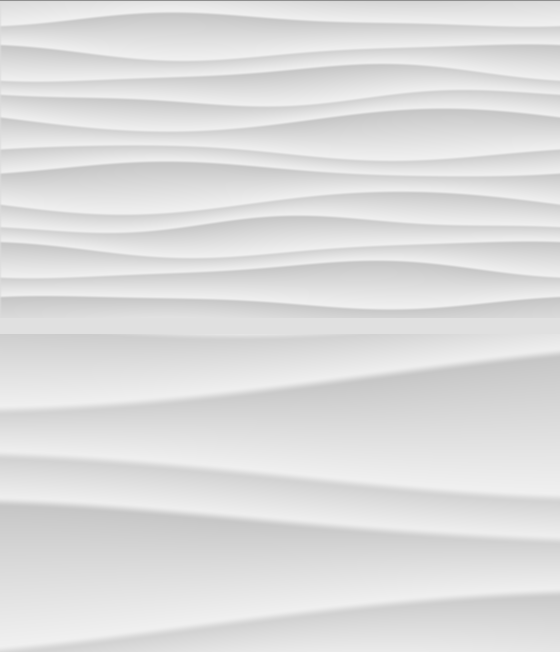
Top, the full canvas; bottom, a detail of the centre.
Write a Shadertoy shader that draws this texture.

```glsl
// Pale wall panel of twelve wavy horizontal ridges, each casting a soft shadow below it.

const float TAU = 6.2831853;
const int RIDGES = 12;

// Mean ridge depth below the top edge, in percent of the canvas height.
const float DEPTH[RIDGES] = float[RIDGES](
    6.47, 16.22, 23.23, 30.85, 37.86, 47.86,
    53.48, 63.78, 70.69, 78.25, 85.02, 94.86);

// Cosine and sine amplitudes of the one-cycle wave, in percent.
const vec2 SWELL[RIDGES] = vec2[RIDGES](
    vec2( 1.15, -1.60), vec2(-1.54,  1.88), vec2( 1.55,  2.06),
    vec2(-1.83,  1.20), vec2(-1.03,  3.47), vec2(-0.59, -2.35),
    vec2( 0.79, -2.18), vec2( 0.73,  3.55), vec2( 1.75,  1.27),
    vec2(-1.73,  1.79), vec2( 1.72,  1.89), vec2(-0.94, -1.72));

// Cosine and sine amplitudes of the two-cycle wave, in percent.
const vec2 RIPPLE[RIDGES] = vec2[RIDGES](
    vec2( 0.63,  0.23), vec2(-0.52, -0.35), vec2( 0.63, -0.26),
    vec2( 0.78,  0.23), vec2( 0.09,  0.00), vec2(-0.23,  0.26),
    vec2( 0.32,  0.15), vec2(-0.15,  0.03), vec2(-0.98,  0.06),
    vec2(-0.40, -0.38), vec2( 0.58, -0.29), vec2(-0.52,  0.20));

const vec3 SHADE = vec3(0.765);
const vec3 THIN_SHADE = vec3(0.805);
const vec3 LIGHT = vec3(0.945);
const vec3 TOP_SEAM = vec3(0.56);
const vec3 SIDE_SEAM = vec3(0.86);

vec2 wave(float angle) {
    return vec2(cos(angle), sin(angle));
}

// Depth of a ridge at x in 0..1; indices outside the list wrap to the next tile.
float ridgeDepth(int index, float x) {
    int k = (index + RIDGES) % RIDGES;
    float tile = floor(float(index) / float(RIDGES));
    float percent = DEPTH[k] + dot(SWELL[k], wave(TAU * x))
                             + dot(RIPPLE[k], wave(2.0 * TAU * x));
    return tile + 0.01 * percent;
}

// Shadow under the upper ridge, brightening towards the lower one.
vec3 bandColor(float depth, float upper, float lower) {
    float thickness = lower - upper;
    float t = clamp((depth - upper) / thickness, 0.0, 1.0);
    vec3 shade = mix(THIN_SHADE, SHADE, smoothstep(0.04, 0.12, thickness));
    return mix(shade, LIGHT, pow(t, 0.85));
}

// Coverage of a thin line along an edge at distance zero.
float seam(float dist, float width, float blur) {
    return 1.0 - smoothstep(width - blur, width + blur, dist);
}

void mainImage(out vec4 fragColor, in vec2 fragCoord) {
    vec2 uv = fragCoord / iResolution.xy;
    float depth = 1.0 - uv.y;
    float pixel = 1.0 / iResolution.y;
    float lip = max(0.0055, pixel);

    // Lay each band over the one above, with a rounded lip between them.
    vec3 color = LIGHT;
    float upper = ridgeDepth(-1, uv.x);
    for (int i = 0; i <= RIDGES; i++) {
        float lower = ridgeDepth(i, uv.x);
        vec3 band = bandColor(depth, upper, lower);
        color = mix(color, band, smoothstep(-lip, lip, depth - upper));
        upper = lower;
    }

    // Panel joints along the top and left edges.
    float left = uv.x * iResolution.x / iResolution.y;
    color = mix(color, SIDE_SEAM, 0.6 * seam(left, 0.004, pixel));
    color = mix(color, TOP_SEAM, seam(depth, 0.0035, 0.5 * pixel));

    fragColor = vec4(color, 1.0);
}
```
